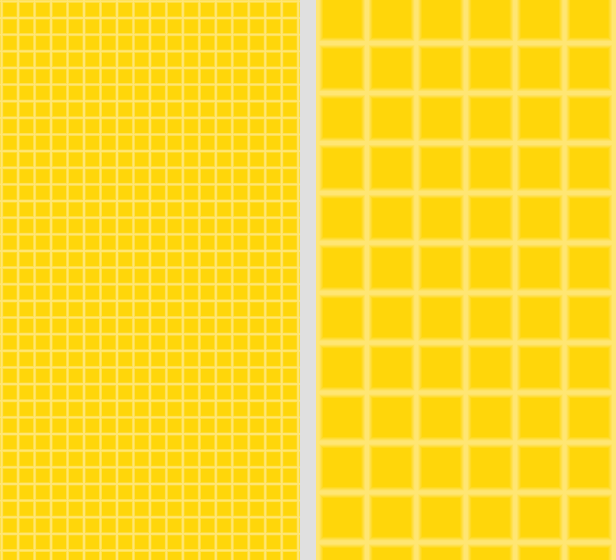
Left: the whole. Right: its middle third, enlarged.
Give the GLSL for this pattern, as a Shadertoy shader.

```glsl
// A sunny yellow sheet ruled with a pale, slightly soft square grid.
// Each axis is a repeated distance to the nearest rule; the two soft
// coverages are joined and used to blend the rule colour over the ground.

#define CELLS vec2(18.21, 33.65)      // repeats across and down
#define FIRST_RULE vec2(0.10, 0.08)   // first rule from left and top, in cells
#define RULE_WIDTH 0.0045             // in canvas heights
#define RULE_SOFTNESS 0.0026          // width of the edge ramp, in canvas heights
#define GROUND_COLOR vec3(1.0, 0.84, 0.04)
#define RULE_COLOR vec3(1.0, 0.90, 0.45)

// Distance to the nearest rule on each axis, in canvas heights.
vec2 ruleDistance(vec2 uv, float aspect) {
    vec2 cell = uv * CELLS - FIRST_RULE;
    vec2 cellSize = vec2(aspect, 1.0) / CELLS;
    return abs(fract(cell + 0.5) - 0.5) * cellSize;
}

// Linear edge ramp, never narrower than one pixel.
vec2 ruleCoverage(vec2 dist, float pixel) {
    float ramp = max(RULE_SOFTNESS, pixel);
    return clamp(0.5 + (0.5 * RULE_WIDTH - dist) / ramp, 0.0, 1.0);
}

void mainImage(out vec4 fragColor, in vec2 fragCoord) {
    // Count rows from the top edge
    vec2 uv = fragCoord / iResolution.xy;
    uv.y = 1.0 - uv.y;

    vec2 dist = ruleDistance(uv, iResolution.x / iResolution.y);
    vec2 rules = ruleCoverage(dist, 1.0 / iResolution.y);

    // Join both directions without brightening the crossings
    float grid = max(rules.x, rules.y);
    fragColor = vec4(mix(GROUND_COLOR, RULE_COLOR, grid), 1.0);
}
```
